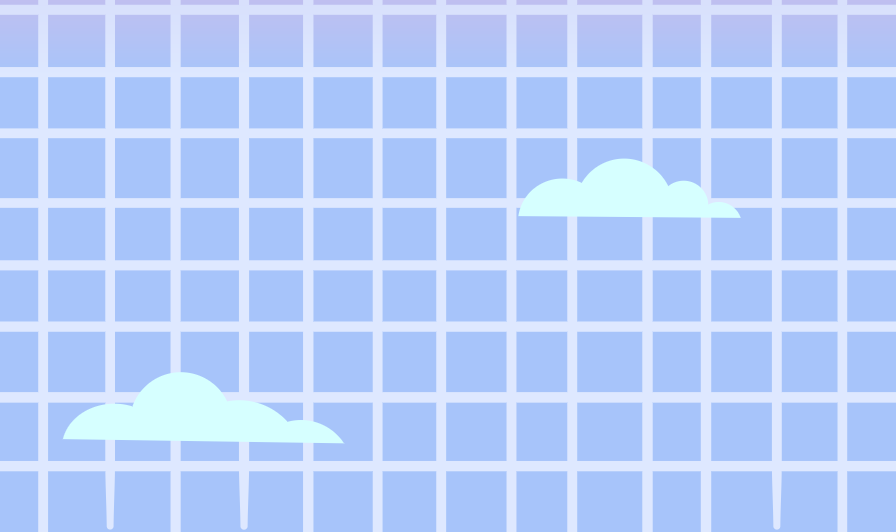
Write a Shadertoy shader that draws this background.

```glsl
#define UNITS 100.0                      // canvas height in drawing units
#define SKY vec3(0.655, 0.77, 0.98)
#define LILAC vec3(0.75, 0.75, 0.94)
#define GRID vec3(0.87, 0.91, 1.0)
#define CLOUD vec3(0.84, 1.0, 1.0)
#define HALF_WIDTH 0.95                  // half thickness of a grid stroke
#define COLUMNS 13
#define ROWS 8
#define COLUMN_STEP 12.52
#define ROW_STEP 12.105
#define HAZE_DEPTH 14.5                  // reach of the lilac haze from the top

const float PI = 3.14159265;

float hash(float n) {
    return fract(sin(n * 12.9898) * 43758.5453);
}

float coverage(float dist, float pixel) {
    return clamp(0.5 - dist / pixel, 0.0, 1.0);
}

float strokeWidth(float seed) {
    return HALF_WIDTH * (0.95 + 0.1 * hash(seed));
}

// Upright strokes: alternating drift, strongest right of centre
float columnDistance(vec2 p) {
    float dist = UNITS;
    for (int i = 0; i < COLUMNS; i++) {
        float n = float(i);
        float drift = 0.285 * sin(PI * n / 12.0) + 0.72 * exp(-0.45 * (n - 9.0) * (n - 9.0));
        float x = 8.11 + COLUMN_STEP * n - drift * cos(PI * n);
        float width = strokeWidth(n + 1.0);
        float foot = -UNITS;
        // A few strokes taper to a round foot
        if (i == 1 || i == 3 || i == 11) {
            width *= mix(0.7, 1.0, smoothstep(0.0, 13.0, p.y));
            foot = 1.1;
        }
        dist = min(dist, length(vec2(p.x - x, min(p.y - foot, 0.0))) - width);
    }
    return dist;
}

// Level strokes: three-row rhythm that widens at the bottom
float rowDistance(vec2 p) {
    float dist = UNITS;
    for (int j = 0; j < ROWS; j++) {
        float n = float(j);
        float depth = 1.38 + ROW_STEP * n + 0.58 * cos(2.0 * PI * n / 3.0 - 0.65)
                    + 1.43 * pow(n / 7.0, 12.0);
        dist = min(dist, abs(UNITS - p.y - depth) - strokeWidth(n + 31.0));
    }
    return dist;
}

float hump(vec2 p, vec2 centre, vec2 radius) {
    return (length((p - centre) / radius) - 1.0) * min(radius.x, radius.y);
}

// Both clouds are humps cut by a slightly sloping base
float rightCloud(vec2 p) {
    float d = hump(p, vec2(-12.72, -0.88), vec2(8.33, 8.11));
    d = min(d, hump(p, vec2(-1.10, 1.75), vec2(9.23)));
    d = min(d, hump(p, vec2(10.09, 2.19), vec2(4.63)));
    d = min(d, hump(p, vec2(16.67, -1.54), vec2(4.36)));
    return max(d, -p.y - 0.008 * p.x);
}

float leftCloud(vec2 p) {
    float d = hump(p, vec2(-16.89, -1.27), vec2(9.87, 8.33));
    d = min(d, hump(p, vec2(-4.39, 3.33), vec2(9.65)));
    d = min(d, hump(p, vec2(6.58, -4.50), vec2(12.21)));
    d = min(d, hump(p, vec2(18.20, -5.66), vec2(9.65)));
    return max(d, -p.y - 0.015 * p.x);
}

void mainImage(out vec4 fragColor, in vec2 fragCoord) {
    float pixel = UNITS / iResolution.y;
    vec2 p = fragCoord * pixel;

    // Sky with haze along the top
    float haze = clamp(1.0 - (UNITS - p.y) / HAZE_DEPTH, 0.0, 1.0);
    vec3 color = mix(SKY, LILAC, haze);

    // Grid
    float grid = min(columnDistance(p), rowDistance(p));
    color = mix(color, mix(GRID, LILAC, 0.2 * haze), coverage(grid, pixel));

    // Clouds
    float clouds = min(rightCloud(p - vec2(118.42, 59.21)), leftCloud(p - vec2(38.38, 17.06)));
    color = mix(color, CLOUD, coverage(clouds, pixel));

    fragColor = vec4(color, 1.0);
}
```
